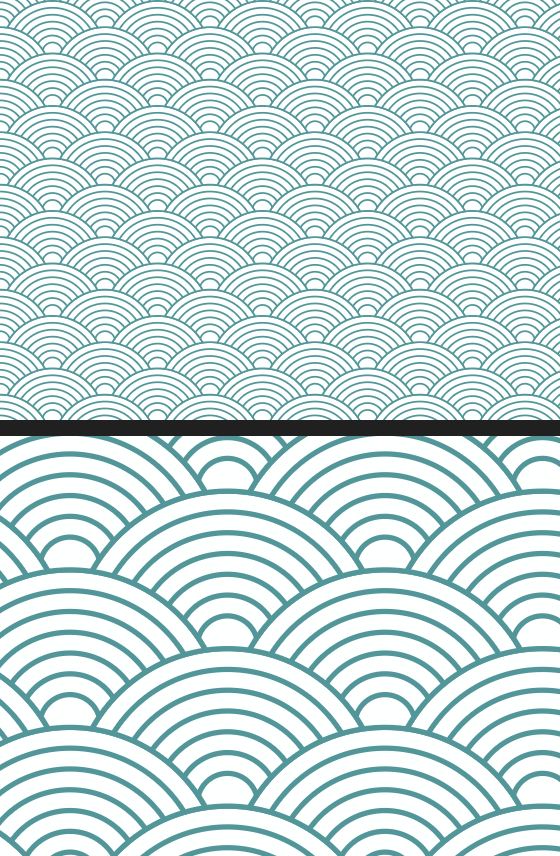
Top: the whole. Bottom: its middle third, enlarged.
This pattern is drawn by a WebGL 1 fragment shader. Its source:

```glsl
precision highp float;
// Seigaiha waves: overlapping rows of scales, each made of concentric teal rings.

uniform vec2 u_resolution;

// Lengths are in row steps: the canvas is ROWS units high.
const float ROWS = 16.0;
const float SCALE_RADIUS = 2.0;     // outer edge of a scale
const float COLUMN_STEP = 4.0;      // distance between scales in a row
const float LINE_WIDTH = 0.067;
const float RING_STEP = 0.264;      // distance between ring centre lines
const float LAST_RING = 6.0;        // index of the innermost ring
const vec3 PAPER = vec3(0.995, 1.0, 1.0);
const vec3 INK = vec3(0.325, 0.590, 0.600);

// Share of a pixel that lies inside a shape with this signed distance.
float coverage(float signedDist, float pixel) {
  return clamp(0.5 - signedDist / pixel, 0.0, 1.0);
}

// Distance from the centre of the nearest scale in a row.
float scaleDistance(vec2 p, float row) {
  float shift = 0.5 * COLUMN_STEP * (1.0 - mod(row, 2.0));
  float x = mod(p.x - shift + 0.5 * COLUMN_STEP, COLUMN_STEP) - 0.5 * COLUMN_STEP;
  return length(vec2(x, p.y - row));
}

// Signed distance to the nearest ring line, counted inward from the rim.
float ringDistance(float radius) {
  float outerRing = SCALE_RADIUS - 0.5 * LINE_WIDTH;
  float index = clamp(floor((outerRing - radius) / RING_STEP + 0.5), 0.0, LAST_RING);
  return abs(radius - outerRing + index * RING_STEP) - 0.5 * LINE_WIDTH;
}

void main() {
  float pixel = ROWS / u_resolution.y;
  vec2 p = gl_FragCoord.xy * pixel;
  vec3 color = PAPER;

  // Paint the rows from back (upper) to front (lower).
  for (int i = 0; i < 6; i++) {
    float row = floor(p.y) + 2.0 - float(i);
    float radius = scaleDistance(p, row);
    vec3 scaleColor = mix(PAPER, INK, coverage(ringDistance(radius), pixel));
    // The rim is softened by its ring, so the mask alone covers what lies behind.
    float mask = coverage(radius - SCALE_RADIUS + 0.5 * LINE_WIDTH, pixel);
    float rim = coverage(abs(radius - SCALE_RADIUS + 0.5 * LINE_WIDTH) - 0.5 * LINE_WIDTH, pixel);
    color = mix(color, scaleColor, mask);
    color = mix(color, INK, rim);
  }

  gl_FragColor = vec4(color, 1.0);
}
```
